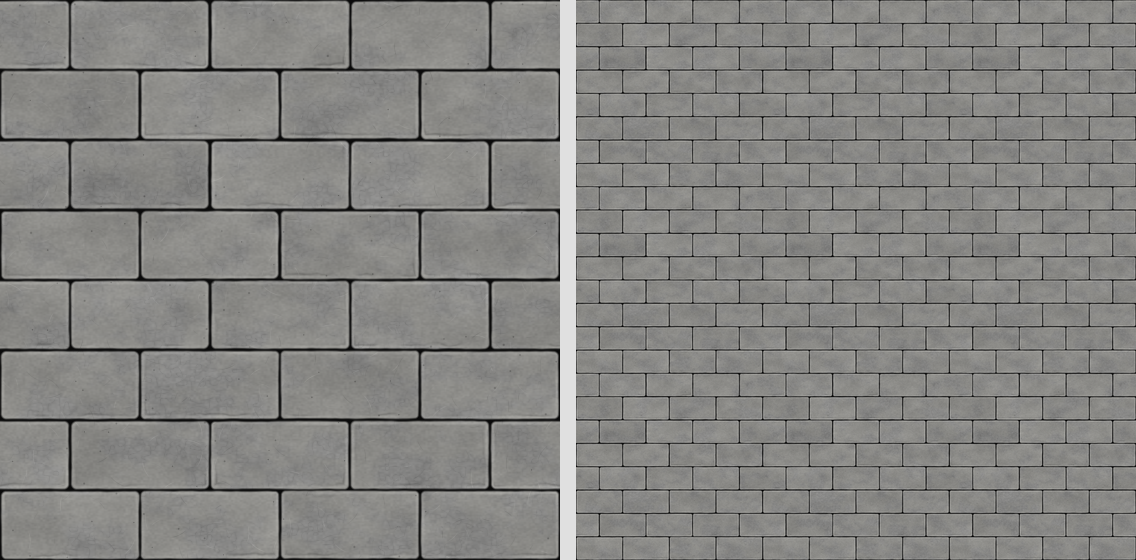
Left: one tile. Right: repeated 3 by 3.
Give the GLSL for this texture, as a WebGL 2 fragment shader.

```glsl
#version 300 es
precision highp float;
// Worn grey stone blocks in running bond with rounded, lit rims and thin black joints.
uniform vec2 u_resolution;
out vec4 fragColor;

const vec2 BLOCKS = vec2(4.0, 8.0);

float hash(vec2 cell, float seed) {
    uvec3 h = uvec3(ivec3(vec3(cell, seed))) * uvec3(73129u, 95121u, 41863u);
    uint n = h.x ^ (h.y + 7919u) ^ (h.z * 31u);
    n = (n ^ (n >> 15)) * 739391u;
    n = (n ^ (n >> 13)) * 668265u;
    n ^= n >> 16;
    return float(n & 65535u) / 65535.0;
}

// Value noise that wraps over the unit square; freq must be whole.
float noise(vec2 uv, vec2 freq, float seed) {
    vec2 p = uv * freq, i = floor(p), f = fract(p);
    f = f * f * (3.0 - 2.0 * f);
    vec2 a = mod(i, freq), b = mod(i + 1.0, freq);
    return mix(mix(hash(a, seed), hash(vec2(b.x, a.y), seed), f.x),
               mix(hash(vec2(a.x, b.y), seed), hash(b, seed), f.x), f.y);
}

float fbm(vec2 uv, vec2 freq, float seed) {
    float sum = 0.0, weight = 0.5;
    for (int k = 0; k < 5; k++) {
        sum += weight * noise(uv, freq, seed + float(k));
        freq *= 2.0;
        weight *= 0.6;
    }
    return sum / 1.153;
}

float roundedBox(vec2 p, vec2 halfSize, float radius) {
    vec2 q = abs(p) - halfSize + radius;
    return length(max(q, 0.0)) + min(max(q.x, q.y), 0.0) - radius;
}

// Faint hairline scratches, one candidate per wrapped grid cell.
float scratches(vec2 uv, float count) {
    vec2 p = uv * count, base = floor(p);
    float ink = 0.0;
    for (int y = -1; y <= 1; y++)
    for (int x = -1; x <= 1; x++) {
        vec2 cell = base + vec2(x, y), id = mod(cell, count);
        vec2 center = cell + vec2(hash(id, 51.0), hash(id, 52.0));
        float angle = 6.283 * hash(id, 53.0);
        vec2 dir = vec2(cos(angle), sin(angle)), rel = p - center;
        float along = dot(rel, dir);
        float across = dot(rel, vec2(-dir.y, dir.x)) + 0.3 * along * along;
        float reach = 0.2 + 0.5 * hash(id, 54.0);
        float line = (1.0 - smoothstep(0.0, 0.06, abs(across)))
                   * (1.0 - smoothstep(0.4 * reach, reach, abs(along)));
        ink += line * step(0.4, hash(id, 55.0)) * (hash(id, 56.0) - 0.5);
    }
    return ink;
}

// A few tiny dark pits, kept well inside their cells.
float pits(vec2 uv, float count) {
    vec2 p = uv * count, id = mod(floor(p), count);
    vec2 center = 0.25 + 0.5 * vec2(hash(id, 61.0), hash(id, 62.0));
    float radius = 0.06 + 0.1 * hash(id, 63.0);
    return step(0.965, hash(id, 64.0))
         * (1.0 - smoothstep(0.0, radius + 0.06, length(fract(p) - center)));
}

void main() {
    vec2 uv = gl_FragCoord.xy / u_resolution;
    float pixel = 1.0 / min(u_resolution.x, u_resolution.y);

    // Running bond: every second course shifts by half a block.
    vec2 grid = uv * BLOCKS;
    grid.x += 0.5 * mod(floor(grid.y), 2.0);
    vec2 id = mod(floor(grid), BLOCKS);
    vec2 local = (fract(grid) - 0.5) / BLOCKS;
    float seed = 100.0 + 10.0 * (id.x + BLOCKS.x * id.y);

    // Uneven outline with a slightly shifted centre.
    vec2 shift = 0.0012 * (vec2(hash(id, 1.0), hash(id, 2.0)) - 0.5);
    float wobble = noise(uv, vec2(36.0), seed) + 0.5 * noise(uv, vec2(90.0), seed) - 0.75;
    float radius = 0.008 + 0.004 * hash(id, 3.0);
    float inside = -roundedBox(local - shift, 0.5 / BLOCKS - 0.0005, radius) + 0.0012 * wobble;

    // Stone face: soft clouds, rough abraded patches, grain, scratches and pits.
    float cloud = fbm(uv, vec2(12.0, 18.0), seed) - 0.5;
    float stain = smoothstep(0.42, 0.68, fbm(uv, vec2(14.0, 20.0), seed + 5.0));
    float grain = noise(uv, vec2(256.0), 21.0) + noise(uv, vec2(190.0, 340.0), 22.0) - 1.0;
    vec2 bend = uv + 0.006 * (vec2(noise(uv, vec2(70.0), 24.0), noise(uv, vec2(70.0), 25.0)) - 0.5);
    float crease = 1.0 - abs(2.0 * noise(bend, vec2(110.0, 130.0), 26.0) - 1.0);
    float tone = 0.54 + 0.02 * (hash(id, 4.0) - 0.5) + 0.12 * cloud + 0.028 * grain;
    tone -= stain * (0.022 + 0.035 * (pow(crease, 4.0) - 0.3));
    tone += 0.08 * scratches(uv, 34.0) - 0.13 * pits(uv, 64.0);

    // Worn pale rim that fades inward, with a broken soft groove along the lower edge.
    float wear = noise(uv, vec2(26.0), 31.0);
    float rim = exp(-pow((inside - 0.005 - 0.002 * wobble) / 0.0028, 2.0));
    tone += rim * (0.01 + 0.075 * wear) + 0.015 * exp(-max(inside, 0.0) / 0.012);
    float lower = smoothstep(-0.02, -0.055, local.y);
    float groove = exp(-pow((inside - 0.009 - 0.007 * wobble) / 0.0022, 2.0));
    tone -= groove * smoothstep(0.4, 0.85, wear) * (0.02 + 0.06 * lower);

    vec3 stone = tone * mix(vec3(1.008, 1.003, 0.977), vec3(1.0, 0.998, 0.99), stain);
    float face = smoothstep(-0.4 * pixel, 0.0034 + 0.4 * pixel, inside);
    fragColor = vec4(mix(vec3(0.04), stone, face), 1.0);
}
```
